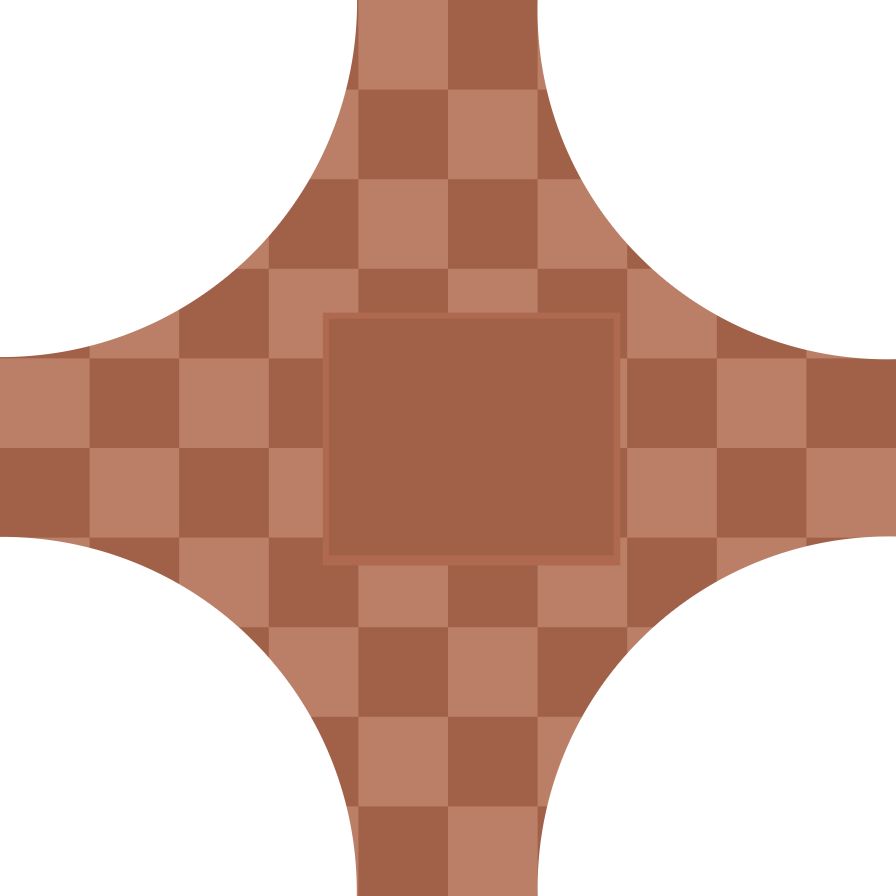
This pattern is drawn by a Shadertoy shader. Its source:

```glsl
const vec3 WHITE = vec3(1.0);
const vec3 DARK_CLAY = vec3(0.631, 0.377, 0.282);
const vec3 LIGHT_CLAY = vec3(0.733, 0.498, 0.404);
const vec3 FRAME_CLAY = vec3(0.686, 0.412, 0.312);
const float CELLS = 10.0;

float circleDist(vec2 p, vec2 center, float radius) {
    return length(p - center) - radius;
}

float boxDist(vec2 p, vec2 center, vec2 halfSize) {
    vec2 d = abs(p - center) - halfSize;
    return length(max(d, 0.0)) + min(max(d.x, d.y), 0.0);
}

// Coverage of the inside of a shape, one pixel wide at the edge
float fill(float dist, float pixel) {
    return clamp(0.5 - dist / pixel, 0.0, 1.0);
}

// Smoothed checkerboard: 1 where the column and row share parity
float checker(vec2 p, float cells, float pixel) {
    vec2 wave = 0.5 - abs(mod(p * cells + 0.5, 2.0) - 1.0);
    vec2 side = clamp(2.0 * wave / (cells * pixel), -1.0, 1.0);
    return 0.5 + 0.5 * side.x * side.y;
}

// Union of the four large corner discs
float cornerDist(vec2 p) {
    float top = min(circleDist(p, vec2(0.002, 0.998), 0.3965),
                    circleDist(p, vec2(0.9896, 0.9887), 0.3897));
    float bottom = min(circleDist(p, vec2(0.0026, 0.0052), 0.3956),
                       circleDist(p, vec2(0.9922, 0.0091), 0.3922));
    return min(top, bottom);
}

void mainImage(out vec4 fragColor, in vec2 fragCoord) {
    vec2 p = fragCoord / iResolution.xy;
    float pixel = 1.0 / min(iResolution.x, iResolution.y);

    // Tiled ground cut by the corner discs
    vec3 color = mix(LIGHT_CLAY, DARK_CLAY, checker(p, CELLS, pixel));
    color = mix(color, WHITE, fill(cornerDist(p), pixel));

    // Framed central panel, with a thicker lower rim
    float frame = boxDist(p, vec2(0.5263, 0.51), vec2(0.166, 0.1411));
    float panel = boxDist(p, vec2(0.526, 0.5122), vec2(0.1589, 0.132));
    color = mix(color, FRAME_CLAY, fill(frame, pixel));
    color = mix(color, DARK_CLAY, fill(panel, pixel));

    fragColor = vec4(color, 1.0);
}
```
